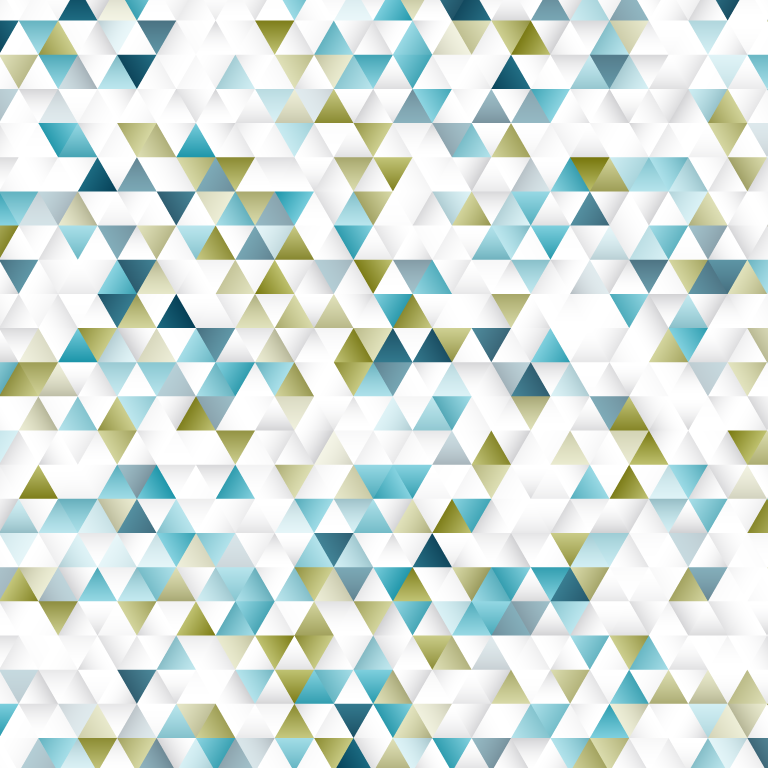
Reproduce this pattern procedurally as a WebGL 2 fragment shader.

```glsl
#version 300 es
precision highp float;

uniform vec2 u_resolution;
out vec4 outColor;

const vec2 REPEATS = vec2(19.5, 22.48);  // triangle bases across, rows up
const vec2 GRID_SHIFT = vec2(0.025, 0.122);
const int SAMPLES = 4;                   // per axis, for smooth edges

const vec3 WHITE = vec3(1.0);
const vec3 GREY = vec3(0.80, 0.80, 0.81);
const vec3 TEAL_DEEP = vec3(0.10, 0.58, 0.66);
const vec3 TEAL_LIGHT = vec3(0.46, 0.80, 0.86);
const vec3 OLIVE_DEEP = vec3(0.46, 0.46, 0.04);
const vec3 OLIVE_LIGHT = vec3(0.74, 0.75, 0.42);
const vec3 NAVY_DEEP = vec3(0.01, 0.24, 0.33);
const vec3 NAVY_LIGHT = vec3(0.10, 0.41, 0.50);

// Integer hash giving three values in 0..1
vec3 hash3(ivec2 cell, uint seed) {
  uvec3 v = uvec3(uint(cell.x + 64), uint(cell.y + 64), seed);
  v = v * 1664525u + 1013904223u;
  v.x += v.y * v.z;
  v.y += v.z * v.x;
  v.z += v.x * v.y;
  v ^= v >> 16u;
  v.x += v.y * v.z;
  v.y += v.z * v.x;
  v.z += v.x * v.y;
  return vec3(v >> 8u) / 16777216.0;
}

// Finds the triangle holding a grid point, and its corner weights there
ivec2 locateTriangle(vec2 grid, out vec3 corners) {
  float row = floor(grid.y);
  float rise = grid.y - row;
  float along = grid.x - 0.5 * row;
  float column = floor(along + 0.5);
  float side = along - column;
  bool pointsUp = abs(side) < 0.5 * (1.0 - rise);
  if (!pointsUp) {
    column = floor(along);
    side = along - column - 0.5;
    rise = 1.0 - rise;
  }
  float halfWidth = 0.5 * (1.0 - rise);
  corners = vec3(rise, halfWidth - side, halfWidth + side);
  return ivec2(int(column) * 2 + (pointsUp ? 0 : 1), int(row));
}

// Fades across a triangle, from a random corner or from the edge facing it
float cornerFade(vec3 corners, float pick, float flip) {
  float fade = pick < 0.333 ? corners.x : pick < 0.667 ? corners.y : corners.z;
  return flip < 0.5 ? fade : 1.0 - fade;
}

// Lays a translucent tint over a softly shaded white triangle
vec3 triangleColor(ivec2 cell, vec3 corners) {
  vec3 choice = hash3(cell, 1u);
  vec3 shading = hash3(cell, 2u);
  float fade = cornerFade(corners, shading.x, shading.y);

  float shadow = (1.0 - fade) * (1.0 - fade) * mix(0.05, 0.95, shading.z);
  vec3 paper = mix(WHITE, GREY, shadow);

  float family = choice.x;
  if (family < 0.16) {
    return mix(paper, mix(TEAL_DEEP, TEAL_LIGHT, fade), mix(0.15, 1.0, choice.y));
  }
  if (family < 0.32) {
    return mix(paper, mix(OLIVE_DEEP, OLIVE_LIGHT, fade), mix(0.15, 1.0, choice.y));
  }
  if (family < 0.40) {
    return mix(paper, mix(NAVY_DEEP, NAVY_LIGHT, fade), mix(0.12, 1.0, choice.y));
  }
  return paper;
}

vec3 patternColor(vec2 point) {
  vec3 corners;
  ivec2 cell = locateTriangle(point * REPEATS + GRID_SHIFT, corners);
  return triangleColor(cell, corners);
}

void main() {
  float canvas = min(u_resolution.x, u_resolution.y);
  vec3 total = vec3(0.0);

  // Average a small grid of points inside the pixel
  for (int i = 0; i < SAMPLES * SAMPLES; i++) {
    vec2 offset = (vec2(i % SAMPLES, i / SAMPLES) + 0.5) / float(SAMPLES) - 0.5;
    total += patternColor((gl_FragCoord.xy + offset) / canvas);
  }
  outColor = vec4(total / float(SAMPLES * SAMPLES), 1.0);
}
```
